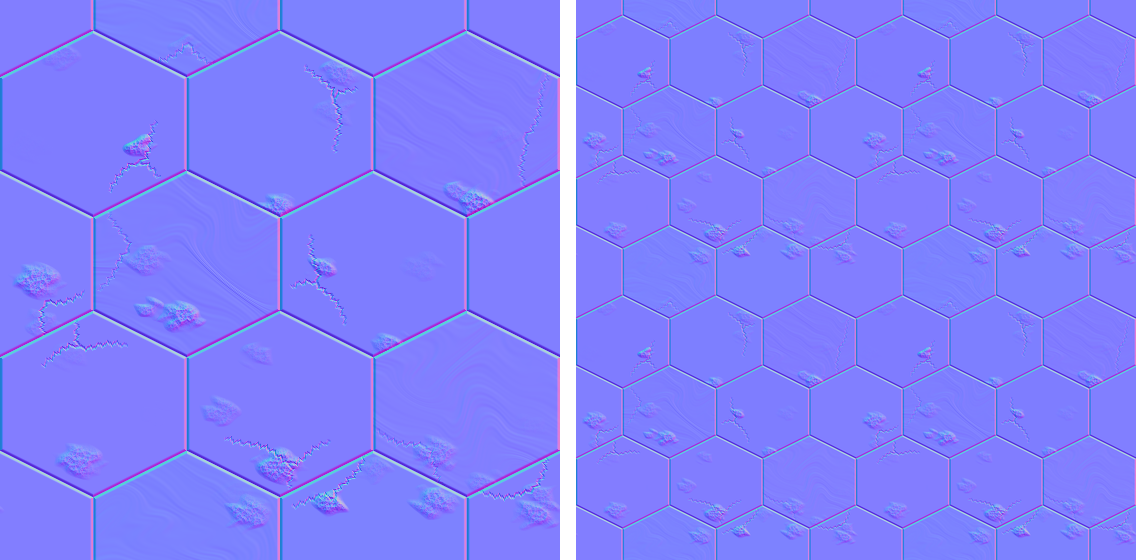
Left, the tile; right, the same tile 2 across and 2 down.
A WebGL 1 fragment shader for this texture map:

```glsl
precision highp float;
// Tangent-space normal map of bevelled hexagonal tiles, three across and four rows down.
// Each tile gets hashed cracks, rough chips and a slight tilt; one tile per row has swirled
// veins. Detail lives in tile-local space keyed by wrapped tile ids, so the map tiles.

uniform vec2 u_resolution;

const vec2 TILE_COUNT = vec2(3.0, 4.0);
const float ROW_PITCH = 0.75;      // in tile widths
const float FIRST_ROW = 0.0286;    // centre of row 0, in canvas heights
const float BEVEL_WIDTH = 0.019;   // in tile widths
const float BEVEL_SLOPE = 1.3;
const float SAMPLE_STEP = 0.003;   // finite difference step, in tile widths
const float TAU = 6.28319;

float hash(vec2 p) {
  vec3 q = fract(p.xyx * 0.1031);
  q += dot(q, q.yzx + 33.33);
  return fract((q.x + q.y) * q.z);
}

float tileHash(vec2 id, float salt) {
  return hash(id * 17.31 + salt * vec2(5.7, 9.2) + 3.0);
}

vec2 heading(float angle) { return vec2(cos(angle), sin(angle)); }

float triangleWave(float x) { return abs(fract(x) - 0.5) * 4.0 - 1.0; }

// Distance to the nearest jittered cell point.
float cellular(vec2 p) {
  vec2 cell = floor(p);
  float nearest = 2.0;
  for (int y = -1; y <= 1; y++) {
    for (int x = -1; x <= 1; x++) {
      vec2 c = cell + vec2(x, y);
      vec2 point = c + vec2(hash(c + 51.0), hash(c + 93.0));
      nearest = min(nearest, length(p - point));
    }
  }
  return nearest;
}

// Veins: layered sines across a folded domain.
float swirl(vec2 p, float seed) {
  vec2 q = p * 6.0 + seed * 40.0;
  for (int i = 1; i <= 4; i++) {
    float f = float(i);
    q += 0.65 * sin(q.yx * vec2(1.1, 0.8) * f + seed * 9.0 + f) / f;
  }
  float band = q.y + 0.35 * q.x;
  float fade = 0.6 + 0.4 * sin(q.x * 1.7 + 2.0 * sin(q.y));
  return fade * (sin(band * 5.0) / 5.0 + sin(band * 13.0 + q.x) / 13.0 + sin(band * 29.0) / 29.0);
}

// One jagged crack arm, fading towards its tip.
float crackArm(vec2 p, vec2 dir, float reach, float seed) {
  float along = dot(p, dir);
  float jag = 0.022 * sin(along * 15.0 + seed * TAU)
            + 0.009 * triangleWave(along * 21.0 + seed)
            + 0.004 * triangleWave(along * 57.0 + seed * 3.0);
  float across = dot(p, vec2(-dir.y, dir.x)) + jag * smoothstep(0.0, 0.05, along);
  float d = length(vec2(along - clamp(along, 0.0, reach), across));
  float taper = 1.0 - 0.6 * clamp(along / reach, 0.0, 1.0);
  return taper * (1.0 - smoothstep(0.0, 0.013, d));
}

// A three-armed fork, or a bent line when not forked.
float cracks(vec2 p, vec2 id, float angle, float forked) {
  float depth = 0.0;
  for (int i = 0; i < 3; i++) {
    float k = float(i);
    float turn = mod(k + 1.0, 3.0) - 1.0;
    float seed = tileHash(id, 11.0 + k);
    float spread = mix(1.15, 1.95, forked) + 0.5 * (seed - 0.5);
    float reach = i == 0 ? 0.13 : 0.2 + 0.17 * seed;
    float shown = i == 0 ? forked : 1.0;
    depth = max(depth, shown * crackArm(p, heading(angle + turn * spread), reach, seed));
  }
  return depth;
}

// Grainy raised patches; the first sits beside the crack joint.
float chips(vec2 p, vec2 id, vec2 joint) {
  float cover = 0.0;
  float wobble = 0.012 * (sin(p.x * 47.0 + 3.0 * sin(p.y * 31.0)) + sin(p.y * 53.0 + p.x * 29.0));
  for (int i = 0; i < 3; i++) {
    float salt = 21.0 + 5.0 * float(i);
    float radius = 0.06 + 0.06 * tileHash(id, salt);
    vec2 centre = heading(TAU * tileHash(id, salt + 1.0)) * (0.25 + 0.2 * tileHash(id, salt + 2.0));
    if (i == 0) centre = joint * 0.85 + centre * 0.2;
    float strength = pow(tileHash(id, salt + 3.0), 2.0);
    float d = length((p - centre) * vec2(0.85, 1.15)) + wobble;
    cover = max(cover, strength * (1.0 - smoothstep(radius * 0.3, radius, d)));
  }
  if (cover < 0.001) return 0.0;
  vec2 g = p + id * 3.0 + 5.0;
  return cover * (0.012 + 0.008 * cellular(g * 36.0) + 0.004 * cellular(g * 71.0));
}

float surfaceHeight(vec2 p, vec2 id, float veined) {
  float angle = TAU * tileHash(id, 2.0);
  vec2 joint = heading(angle) * 0.32;
  float forked = step(0.45, tileHash(id, 3.0)) * (1.0 - veined);
  float crackDepth = mix(0.006, 0.003, veined) * cracks(p - joint, id, angle, forked);
  return veined * 0.0035 * swirl(p, tileHash(id, 1.0)) + chips(p, id, joint) - crackDepth;
}

float hexRadius(vec2 p) { p = abs(p); return max(p.x, p.y + 0.5 * p.x); }

// Outward slope along the closest tile side, softened at the seam.
vec2 bevelSlope(vec2 p, float pixel) {
  vec2 a = abs(p);
  vec2 slant = normalize(vec2(0.5, 1.0));
  float sideDepth = 0.5 - a.x;
  float slantDepth = 0.5 * slant.y - dot(a, slant);
  vec2 outward = (sideDepth < slantDepth ? vec2(1.0, 0.0) : slant) * sign(p);
  float depth = min(sideDepth, slantDepth);
  float rim = 1.0 - smoothstep(0.2 * BEVEL_WIDTH, BEVEL_WIDTH, depth);
  return outward * BEVEL_SLOPE * rim * smoothstep(0.0, 0.6 * pixel, depth);
}

void main() {
  // Pick the containing tile from two interleaved lattices.
  vec2 p = (gl_FragCoord.xy / u_resolution - vec2(0.0, FIRST_ROW)) * TILE_COUNT.x;
  vec2 period = vec2(1.0, 2.0 * ROW_PITCH);
  vec2 even = mod(p + 0.5 * period, period) - 0.5 * period;
  vec2 odd = mod(p, period) - 0.5 * period;
  vec2 local = hexRadius(even) < hexRadius(odd) ? even : odd;
  vec2 id = mod(floor((p - local) / vec2(1.0, ROW_PITCH) + 0.25), TILE_COUNT);
  float veined = 1.0 - step(0.5, abs(id.x - 1.0 - mod(id.y, 2.0)));

  // Slopes from surface detail, tile tilt and bevel.
  float h = surfaceHeight(local, id, veined);
  float hx = surfaceHeight(local + vec2(SAMPLE_STEP, 0.0), id, veined);
  float hy = surfaceHeight(local + vec2(0.0, SAMPLE_STEP), id, veined);
  vec2 slope = vec2(h - hx, h - hy) / SAMPLE_STEP;
  slope += 0.06 * (vec2(tileHash(id, 4.0), tileHash(id, 5.0)) - 0.5);
  slope += bevelSlope(local, TILE_COUNT.x / u_resolution.x);

  gl_FragColor = vec4(normalize(vec3(slope, 1.0)) * 0.5 + 0.5, 1.0);
}
```
